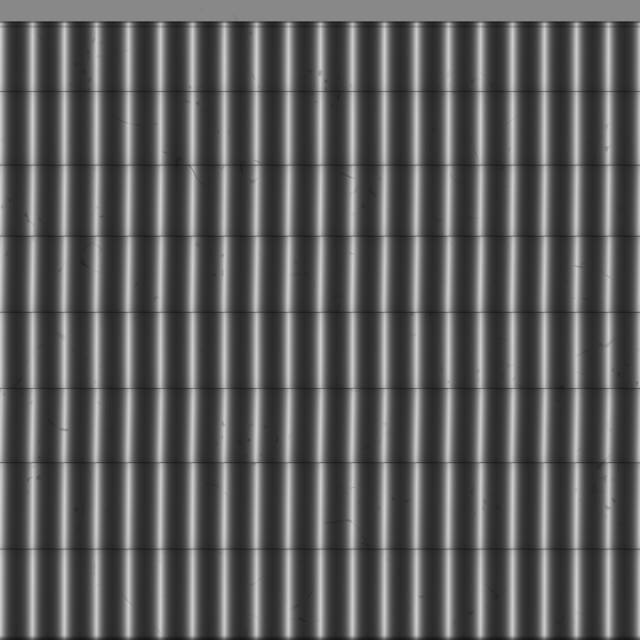
This texture is drawn by a WebGL 2 fragment shader. Its source:

```glsl
#version 300 es
precision highp float;
// Corrugated metal sheets in overlapping rows under a flat grey top strip, lightly worn.
#define RIDGES 20.0
#define RIDGE_SHIFT 0.015
#define RIDGE_FALLOFF 11.5
#define RIDGE_POWER 1.39
#define ROW_LEAN 0.035
#define STRIP_BOTTOM 0.9665
#define SEAM_WIDTH 0.0016
#define SEAM_DARKNESS 0.30
#define SCRATCH_WIDTH 0.0011
#define WEAR 0.22

uniform vec2 u_resolution;
out vec4 fragColor;

const float VALLEY_GREY = 0.165;
const float RIDGE_GREY = 0.80;
const float STRIP_GREY = 0.535;
const int ROWS = 8;
// Lower edge of each row, then the top of the last one.
const float ROW_EDGES[ROWS + 1] = float[](0.0, 0.142, 0.277, 0.393, 0.512, 0.631, 0.742, 0.857, STRIP_BOTTOM);

vec2 hashGradient(vec2 cell) {
  vec3 p = fract(cell.xyx * vec3(0.1031, 0.1030, 0.0973));
  p += dot(p, p.yzx + 33.33);
  return 2.0 * fract((p.xx + p.yz) * p.zy) - 1.0;
}

float gradientNoise(vec2 p) {
  vec2 i = floor(p), f = fract(p);
  vec2 w = f * f * f * (f * (f * 6.0 - 15.0) + 10.0);
  vec2 e = vec2(0.0, 1.0);
  float a = dot(hashGradient(i), f);
  float b = dot(hashGradient(i + e.yx), f - e.yx);
  float c = dot(hashGradient(i + e.xy), f - e.xy);
  float d = dot(hashGradient(i + e.yy), f - e.yy);
  return mix(mix(a, b, w.x), mix(c, d, w.x), w.y);
}

// Soft dark line, one at its centre and zero beyond its width.
float softLine(float distanceToLine, float width) {
  return 1.0 - smoothstep(0.0, width, abs(distanceToLine));
}

// Bright narrow crest that fades into a broad dark valley.
float corrugation(float x) {
  float fromCrest = abs(fract(x * RIDGES - RIDGE_SHIFT + 0.5) - 0.5);
  float crest = exp(-RIDGE_FALLOFF * pow(fromCrest, RIDGE_POWER));
  return mix(VALLEY_GREY, RIDGE_GREY, crest);
}

// Broken hairline scratches and small clustered stains.
float wear(vec2 uv, float pixel) {
  float amount = 0.0;
  for (int i = 0; i < 3; i++) {
    float layer = float(i);
    float scale = 7.0 + 4.0 * layer;
    vec2 offset = vec2(17.3, 41.7) * (layer + 1.0);
    float contour = gradientNoise(uv * scale + offset);
    float gaps = smoothstep(0.16, 0.40, gradientNoise(uv * 9.0 - offset));
    float flecks = smoothstep(-0.1, 0.3, gradientNoise(uv * 75.0 + offset));
    amount += softLine(contour, max(SCRATCH_WIDTH, pixel) * scale) * gaps * flecks;
  }
  float clusters = smoothstep(0.10, 0.45, gradientNoise(uv * 11.0 + 73.0));
  float stains = smoothstep(0.20, 0.50, gradientNoise(uv * vec2(105.0, 85.0) + 9.0));
  return min(amount + stains * clusters, 1.0);
}

void main() {
  vec2 uv = gl_FragCoord.xy / u_resolution;
  float pixel = 1.0 / u_resolution.y;
  float seamWidth = max(SEAM_WIDTH, 1.2 * pixel);

  // Find the row and the strongest nearby seam.
  float row = 0.0, bottom = 0.0, top = 1.0, seam = 0.0;
  for (int i = 0; i < ROWS; i++) {
    if (uv.y >= ROW_EDGES[i]) {
      row = float(i);
      bottom = ROW_EDGES[i];
      top = ROW_EDGES[i + 1];
    }
    if (i > 0) seam = max(seam, softLine(uv.y - ROW_EDGES[i], seamWidth));
  }

  // Each sheet leans a little differently and dims towards its ends.
  float along = clamp((uv.y - bottom) / (top - bottom), 0.0, 1.0);
  float lean = ROW_LEAN * (0.7 + 0.6 * hashGradient(vec2(row, 5.0)).x) * (along - 0.5);
  float metal = corrugation(uv.x - lean / RIDGES);
  float nearEnd = exp(-min(uv.y - bottom, top - uv.y) / 0.008);
  metal *= 1.0 - 0.10 * clamp(nearEnd, 0.0, 1.0);
  metal *= 1.0 - SEAM_DARKNESS * seam;

  // Shadows below the strip and at the foot of the lowest sheet.
  float belowStrip = STRIP_BOTTOM - uv.y;
  metal *= 1.0 - 0.45 * softLine(belowStrip, 0.004);
  metal *= 1.0 - 0.18 * softLine(belowStrip - 0.008, 0.003);
  metal *= 1.0 - 0.45 * softLine(uv.y, 0.008);

  // Flat strip on top, then wear and faint tonal variation over everything.
  float strip = smoothstep(-0.75 * pixel, 0.75 * pixel, uv.y - STRIP_BOTTOM);
  float grey = mix(metal, STRIP_GREY, strip);
  grey *= 1.0 - WEAR * wear(uv, pixel) * mix(1.0, 0.4, strip);
  grey *= 1.0 + 0.03 * gradientNoise(uv * 14.0) * (1.0 - strip);
  fragColor = vec4(vec3(grey), 1.0);
}
```
